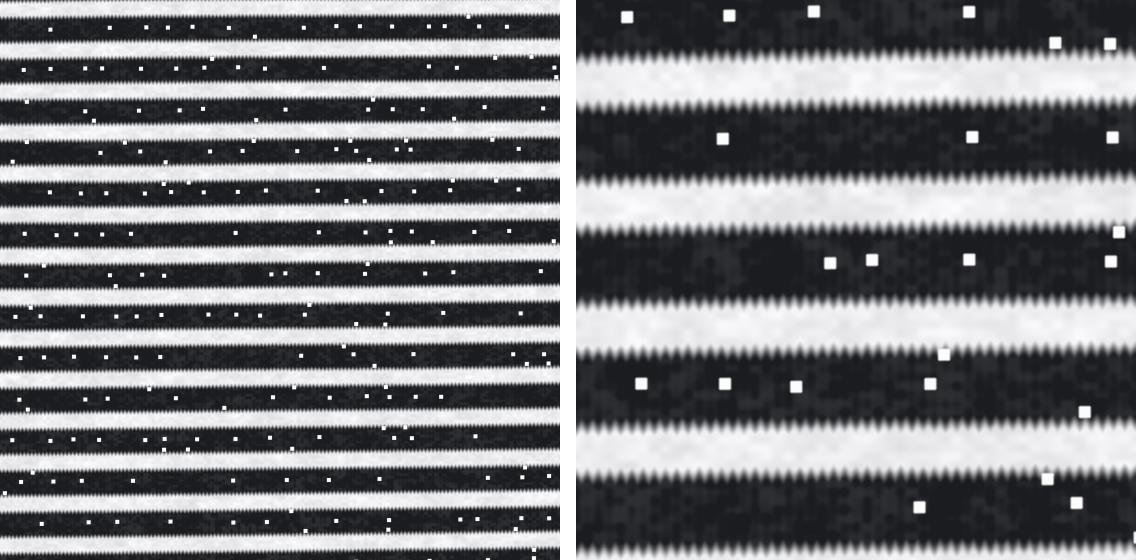
Left, the full canvas; right, a detail of the centre.
Give the GLSL for this texture, as a Shadertoy shader.

```glsl
// Striped rib knit: soft white bands on near-black, gently sloping, with
// toothed edges and fine stitch mottling. Small white flecks are scattered
// along the dark bands, one hashed candidate per cell of each row.

const float PERIOD = 0.0737;      // height of one white and dark pair
const float FIRST_BAND = 0.0165;  // centre of the top white band at the left
const float RIBS = 150.0;         // stitch columns across the canvas
const float FLECK_HALF = 0.0036;  // half the width of a fleck
const float TAU = 6.2831853;

const vec3 BLACK = vec3(0.105, 0.108, 0.125);
const vec3 CHARCOAL = vec3(0.175, 0.185, 0.195);
const vec3 WHITE = vec3(0.93, 0.93, 0.94);
const vec3 FLECK = vec3(0.99);

float hash(vec2 p) {
    vec3 q = fract(vec3(p.xyx) * 0.1031);
    q += dot(q, q.yzx + 33.33);
    return fract((q.x + q.y) * q.z);
}

float noise(vec2 p) {
    vec2 i = floor(p), f = fract(p);
    f = f * f * (3.0 - 2.0 * f);
    return mix(mix(hash(i), hash(i + vec2(1, 0)), f.x),
               mix(hash(i + vec2(0, 1)), hash(i + vec2(1, 1)), f.x), f.y);
}

// Band coordinate: whole numbers lie on the centres of the white bands.
float bandCoord(vec2 p) {
    float slope = (0.005 + 0.006 * p.y) * p.x;
    float sway = 0.002 * (noise(vec2(p.x * 4.0, p.y * 3.0)) - 0.5);
    return (p.y - FIRST_BAND + slope + sway) / PERIOD;
}

// Coverage of a slightly rounded square.
float square(vec2 p, float halfSize, float blur) {
    vec2 q = abs(p) - halfSize * 0.7;
    float d = length(max(q, 0.0)) + min(max(q.x, q.y), 0.0) - halfSize * 0.3;
    return 1.0 - smoothstep(-blur, blur, d);
}

// One row of flecks per band; heights are picked from lower and upper.
float flecks(float x, float v, float count, vec2 heights, float chance,
             float seed, float blur) {
    vec2 cell = vec2(floor(x * count), floor(v));
    vec2 key = cell + seed;
    float jitter = 0.5 + 0.7 * (hash(key) - 0.5);
    float height = hash(key + 17.0) < 0.5 ? heights.x : heights.y;
    height += 0.03 * (hash(key + 53.0) - 0.5);
    vec2 offset = vec2(x - (cell.x + jitter) / count,
                       (v - cell.y - height) * PERIOD);
    return step(hash(key + 31.0), chance) * square(offset, FLECK_HALF, blur);
}

void mainImage(out vec4 fragColor, in vec2 fragCoord) {
    vec2 p = fragCoord / iResolution.xy;
    p.y = 1.0 - p.y;
    float pixel = 1.0 / min(iResolution.x, iResolution.y);
    float v = bandCoord(p);

    // Stitch ribs and uneven yarn
    float rib = cos(TAU * RIBS * p.x);
    float grain = noise(p * vec2(RIBS, 190.0));
    float patches = noise(p * vec2(38.0, 70.0) + 9.0);

    // White bands with soft toothed edges
    float fromBand = abs(v - round(v)) + 0.018 * rib + 0.02 * (grain - 0.5);
    float band = 1.0 - smoothstep(0.13, 0.27, fromBand);
    vec3 dark = mix(BLACK, CHARCOAL,
                    smoothstep(0.35, 0.9, 0.6 * grain + 0.4 * patches - 0.06 * rib));
    vec3 light = WHITE * (1.0 + 0.07 * (grain - 0.5) + 0.07 * (patches - 0.5));
    vec3 color = mix(dark, light, band);

    // Flecks along the dark centres, and sparser ones near the band edges
    float blur = max(pixel * 0.7, 0.0009);
    float fleck = flecks(p.x, v, 18.0, vec2(0.46, 0.48), 0.66, 3.0, blur);
    fleck = max(fleck, flecks(p.x, v, 28.0, vec2(0.24, 0.72), 0.15, 71.0, blur));
    color = mix(color, FLECK, fleck);

    fragColor = vec4(clamp(color, 0.0, 1.0), 1.0);
}
```
